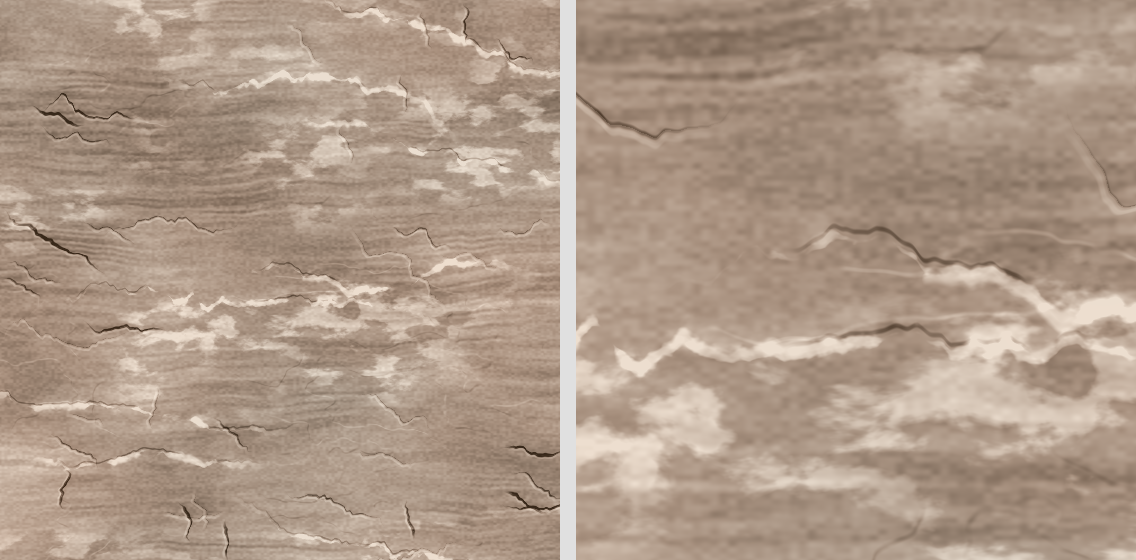
Left: the whole. Right: its middle third, enlarged.
Write a three.js fragment shader that draws this texture.

```glsl
// Weathered brown sandstone with fine bedding, pale mineral crust, veins and cracks.
varying vec2 vUv;

const vec3 SHADOW = vec3(0.32, 0.25, 0.19);
const vec3 STONE = vec3(0.65, 0.56, 0.49);
const vec3 MINERAL = vec3(0.89, 0.83, 0.77);
const int VEINS = 8;
const int CRACKS = 38;

float hash(vec2 p) {
  vec3 q = fract(vec3(p.xyx) * 0.1031);
  q += dot(q, q.yzx + 33.33);
  return fract((q.x + q.y) * q.z);
}

float noise(vec2 p) {
  vec2 cell = floor(p);
  vec2 f = fract(p);
  f = f * f * (3.0 - 2.0 * f);
  float low = mix(hash(cell), hash(cell + vec2(1.0, 0.0)), f.x);
  float high = mix(hash(cell + vec2(0.0, 1.0)), hash(cell + 1.0), f.x);
  return mix(low, high, f.y);
}

float fbm(vec2 p) {
  float sum = 0.0;
  float gain = 0.516;
  for (int i = 0; i < 5; i++) {
    sum += gain * noise(p);
    p = mat2(1.98, 0.25, -0.25, 1.98) * p + 17.3;
    gain *= 0.5;
  }
  return sum;
}

float line(float d, float width) {
  return 1.0 - smoothstep(width * 0.5, width + 0.0015, abs(d));
}

// Signed distance to a jagged curve (x) and its fade towards both ends (y).
vec2 fracture(vec2 p, vec2 centre, float angle, float len, float seed) {
  vec2 dir = vec2(cos(angle), sin(angle));
  vec2 q = p - centre;
  float along = dot(q, dir);
  float across = dot(q, vec2(-dir.y, dir.x));
  across += 0.22 * len * (noise(vec2(along * 3.5 / len + 9.0, seed)) - 0.5);
  across += 0.022 * (noise(vec2(along * 38.0 + 50.0, seed + 7.0)) - 0.5);
  across += 0.006 * (noise(vec2(along * 150.0 + 90.0, seed + 13.0)) - 0.5);
  return vec2(across, 1.0 - smoothstep(0.2, 0.5, abs(along) / len));
}

// Flaked layers: soft steps in a broad noise field.
float terrace(vec2 p) {
  float h = fbm(p * vec2(4.0, 7.0) + 31.0);
  return smoothstep(0.46, 0.475, h) + smoothstep(0.6, 0.615, h);
}

float bedding(vec2 p) {
  float fine = noise(vec2(p.x * 7.0, p.y * 190.0)) - 0.5;
  float broad = noise(vec2(p.x * 3.0 + 5.0, p.y * 60.0)) - 0.5;
  float visible = smoothstep(0.35, 0.65, fbm(p * vec2(2.5, 6.0) + 63.0));
  return (0.4 * fine + 0.2 * broad) * (0.3 + visible);
}

float relief(vec2 p) {
  vec2 toLight = vec2(-0.002, 0.004);
  vec2 scale = vec2(11.0, 18.0);
  float rough = fbm(p * scale) - fbm((p + toLight) * scale);
  float flakes = terrace(p) - terrace(p + 0.6 * toLight);
  float exposed = smoothstep(0.45, 0.7, noise(p * 7.0 + 4.0));
  return 1.0 * rough + 0.3 * flakes * exposed;
}

float crust(vec2 p) {
  float upper = smoothstep(0.4, 0.65, p.y);
  float patches = fbm(p * vec2(3.0, 7.0) + 12.0) + 0.13 * (upper - 0.5);
  float flecks = fbm(p * vec2(22.0, 42.0) + 80.0);
  float stain = smoothstep(0.52, 0.7, fbm(p * vec2(4.0, 7.0) + 45.0));
  return 0.75 * smoothstep(0.43, 0.66, patches) * smoothstep(0.48, 0.63, flecks) + 0.2 * stain;
}

float veins(vec2 p) {
  float level = 0.0;
  float broken = fbm(p * vec2(28.0, 45.0) + 7.0);
  for (int i = 0; i < VEINS; i++) {
    float id = float(i);
    vec2 centre = vec2(hash(vec2(id, 3.0)), (id + 0.2 + 0.6 * hash(vec2(id, 5.0))) / float(VEINS));
    float angle = -0.12 + 0.35 * (hash(vec2(id, 8.0)) - 0.5);
    vec2 f = fracture(p, centre, angle, 0.45 + 0.5 * hash(vec2(id, 11.0)), id * 3.7);
    float width = 0.009 * smoothstep(0.35, 0.75, broken);
    level += f.y * 0.65 * line(f.x, width) * smoothstep(0.3, 0.5, broken);
    level += f.y * 0.5 * exp(-abs(f.x) * 75.0) * smoothstep(0.46, 0.64, broken);
    level -= f.y * 0.6 * line(f.x - 0.005, 0.0008) * smoothstep(0.45, 0.6, noise(p * 14.0 + id));
  }
  return level;
}

float cracks(vec2 p) {
  float level = 0.0;
  for (int i = 0; i < CRACKS; i++) {
    float id = float(i) + 40.0;
    vec2 centre = vec2(hash(vec2(id, 1.0)), hash(vec2(id, 2.0)));
    float steep = step(0.8, hash(vec2(id, 4.0)));
    float angle = mix(0.15 - 0.95 * hash(vec2(id, 6.0)), -1.4, steep);
    float len = mix(0.07 + 0.2 * hash(vec2(id, 9.0)), 0.08, steep);
    float depth = pow(hash(vec2(id, 10.0)), 1.5);
    vec2 f = fracture(p, centre, angle, len, id * 2.3);
    float width = 0.0045 * depth * f.y * noise(p * 35.0 + id);
    level -= f.y * (0.3 + 1.1 * depth) * line(f.x, width);
    level += f.y * 0.3 * line(f.x + 0.0045, 0.0015);
    level += f.y * 0.16 * sign(-f.x) * exp(-abs(f.x) * 70.0);
  }
  return level;
}

// Negative levels lead to shadow, positive ones to pale mineral.
vec3 stoneColour(float level) {
  vec3 lit = mix(STONE, MINERAL, clamp(level, 0.0, 1.15));
  return mix(lit, SHADOW, clamp(-level, 0.0, 1.3));
}

void main() {
  vec2 warp = vec2(fbm(vUv * 4.0 + 20.0), fbm(vUv * 4.0 + 70.0)) - 0.5;
  vec2 p = vUv + warp * vec2(0.1, 0.05);
  float mottle = fbm(p * vec2(3.0, 6.0) + 90.0) - 0.5;
  float grain = noise(vUv * vec2(190.0, 280.0)) - 0.5;
  float level = 0.03 + 0.85 * mottle + 0.3 * grain + bedding(p) + relief(p);
  level += crust(p) + veins(vUv) + cracks(vUv);
  vec3 rust = vec3(0.05, -0.01, -0.03) * (fbm(p * vec2(2.0, 4.0) + 5.0) - 0.5);
  gl_FragColor = vec4(stoneColour(level) + rust, 1.0);
}
```
